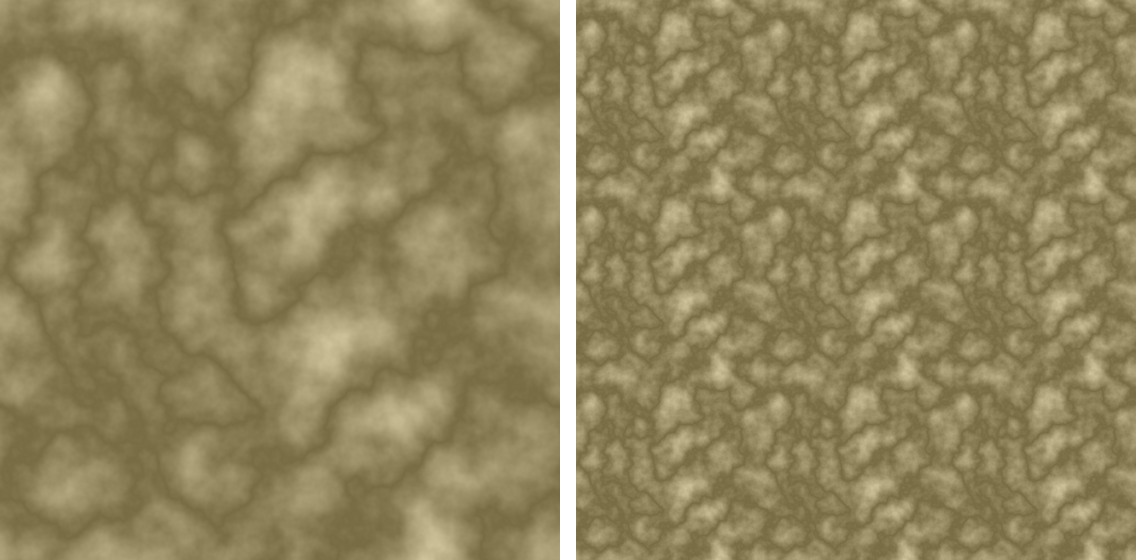
Left, the tile; right, the same tile 3 across and 3 down.
A Shadertoy shader for this texture:

```glsl
#define BASE_CELLS 4
#define OCTAVES 6
#define GAIN 0.5
#define CONTRAST 0.48
#define CREASE_SOFTNESS 0.012
#define SEED 17u
#define CREASE_COLOR vec3(0.462, 0.419, 0.261)
#define TAU 6.2831853

// Integer hash giving a random angle for a lattice point
float hashAngle(ivec2 cell, uint layer) {
    uint h = uint(cell.x) * 1597334677u ^ uint(cell.y) * 3812015801u;
    h ^= (layer + SEED) * 2654435769u;
    h = (h ^ (h >> 16)) * 2146121005u;
    h = (h ^ (h >> 15)) * 2221713035u;
    h ^= h >> 16;
    return TAU * float(h & 65535u) / 65536.0;
}

// Contribution of one lattice corner, wrapped at the period
float cornerSlope(ivec2 cell, ivec2 corner, vec2 local, int period, uint layer) {
    ivec2 wrapped = (cell + corner) % period;
    float angle = hashAngle(wrapped, layer);
    return dot(vec2(cos(angle), sin(angle)), local - vec2(corner));
}

// Signed gradient noise that repeats after a whole number of cells
float tilingNoise(vec2 p, int period, uint layer) {
    p = mod(p, float(period));
    ivec2 cell = ivec2(floor(p));
    vec2 f = fract(p);
    vec2 blend = f * f * f * (f * (f * 6.0 - 15.0) + 10.0);
    float a = cornerSlope(cell, ivec2(0, 0), f, period, layer);
    float b = cornerSlope(cell, ivec2(1, 0), f, period, layer);
    float c = cornerSlope(cell, ivec2(0, 1), f, period, layer);
    float d = cornerSlope(cell, ivec2(1, 1), f, period, layer);
    return mix(mix(a, b, blend.x), mix(c, d, blend.x), blend.y);
}

// Octave sum; each layer is shifted so the lattices do not line up
float cloudField(vec2 uv) {
    float sum = 0.0;
    float amplitude = 1.0;
    int period = BASE_CELLS;
    for (int i = 0; i < OCTAVES; i++) {
        vec2 shift = vec2(0.37, 0.71) * float(i + 1);
        sum += amplitude * tilingNoise(uv * float(period) + shift, period, uint(i));
        amplitude *= GAIN;
        period *= 2;
    }
    return sum;
}

void mainImage(out vec4 fragColor, in vec2 fragCoord) {
    vec2 uv = fragCoord / iResolution.xy;

    // Folding the field at zero leaves dark creases between pale clouds
    float field = cloudField(uv);
    float height = sqrt(field * field + CREASE_SOFTNESS * CREASE_SOFTNESS);

    vec3 color = CREASE_COLOR + CONTRAST * height;
    fragColor = vec4(clamp(color, 0.0, 1.0), 1.0);
}
```
